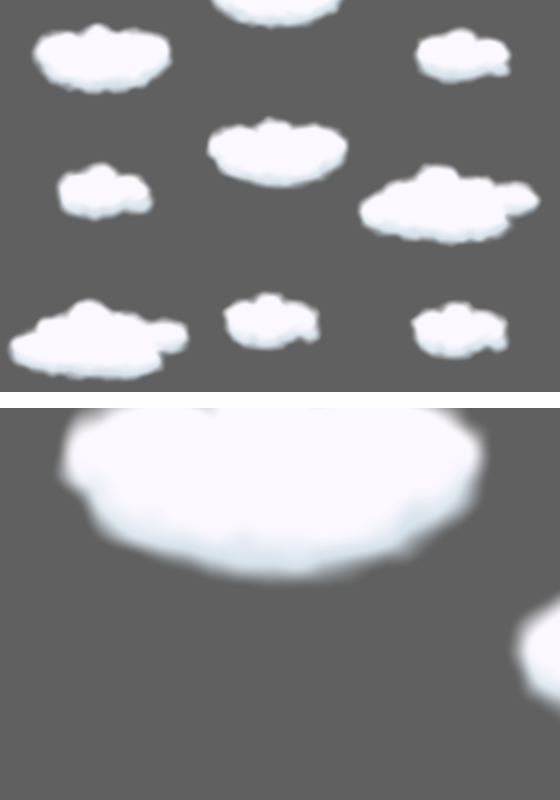
Top: the whole. Bottom: its middle third, enlarged.
Give the GLSL for this pattern, as a WebGL 2 fragment shader.

```glsl
#version 300 es
precision highp float;
// Soft white clouds with pale blue undersides, scattered over a flat grey ground.

uniform vec2 u_resolution;
out vec4 fragColor;

const vec3 GROUND = vec3(0.377);
const vec3 CLOUD_WHITE = vec3(0.985, 0.975, 1.0);
const vec3 CLOUD_SHADE = vec3(0.84, 0.885, 0.92);
const float EDGE_BLUR = 0.0125;
const float SHADE_DEPTH = 0.024;

float hash(vec2 p) {
    return fract(sin(dot(p, vec2(127.1, 311.7))) * 43758.5453);
}

float valueNoise(vec2 p) {
    vec2 cell = floor(p);
    vec2 f = fract(p);
    f = f * f * (3.0 - 2.0 * f);
    float low = mix(hash(cell), hash(cell + vec2(1.0, 0.0)), f.x);
    float high = mix(hash(cell + vec2(0.0, 1.0)), hash(cell + vec2(1.0)), f.x);
    return mix(low, high, f.y);
}

// Approximate signed distance to an ellipse.
float puff(vec2 p, vec2 center, vec2 radius) {
    vec2 q = p - center + 1e-5;
    float k = length(q / radius);
    return k * (k - 1.0) / length(q / (radius * radius));
}

float softUnion(float a, float b, float blend) {
    float h = max(blend - abs(a - b), 0.0) / blend;
    return min(a, b) - 0.25 * h * h * blend;
}

float join(float a, float b) {
    return softUnion(a, b, 0.014);
}

// Three cloud outlines, each a union of puffs.
float ovalCloud(vec2 p) {
    float d = puff(p, vec2(0.0, -0.010), vec2(0.158, 0.075));
    d = join(d, puff(p, vec2(-0.098, 0.014), vec2(0.078, 0.054)));
    d = join(d, puff(p, vec2(0.092, 0.014), vec2(0.084, 0.058)));
    return join(d, puff(p, vec2(-0.012, 0.050), vec2(0.046, 0.035)));
}

float smallCloud(vec2 p) {
    float d = puff(p, vec2(-0.018, -0.022), vec2(0.088, 0.044));
    d = join(d, puff(p, vec2(-0.062, 0.006), vec2(0.056, 0.048)));
    d = join(d, puff(p, vec2(0.056, 0.002), vec2(0.062, 0.046)));
    d = join(d, puff(p, vec2(0.096, -0.030), vec2(0.024, 0.019)));
    return join(d, puff(p, vec2(-0.005, 0.037), vec2(0.045, 0.033)));
}

float wideCloud(vec2 p) {
    float d = puff(p, vec2(-0.030, -0.022), vec2(0.180, 0.068));
    d = join(d, puff(p, vec2(-0.156, -0.022), vec2(0.070, 0.050)));
    d = join(d, puff(p, vec2(-0.095, 0.026), vec2(0.070, 0.040)));
    d = join(d, puff(p, vec2(0.160, 0.012), vec2(0.068, 0.042)));
    d = join(d, puff(p, vec2(0.060, 0.034), vec2(0.062, 0.038)));
    d = join(d, puff(p, vec2(0.030, -0.050), vec2(0.130, 0.046)));
    return join(d, puff(p, vec2(-0.026, 0.060), vec2(0.060, 0.041)));
}

float cloudDistance(vec2 p, float kind) {
    if (kind < 0.5) return ovalCloud(p);
    if (kind < 1.5) return smallCloud(p);
    return wideCloud(p);
}

// Paints one cloud over the colour below it.
vec3 paintCloud(vec3 below, vec2 p, float kind, float seed) {
    float ripple = (valueNoise(p * 42.0 + seed * 50.0) - 0.5) * 0.011;
    float body = cloudDistance(p, kind) + ripple;
    float under = cloudDistance(p - vec2(0.0, SHADE_DEPTH), kind);
    under = cloudDistance(p + vec2(0.003, -SHADE_DEPTH), kind) + ripple * 1.5;
    float cover = smoothstep(EDGE_BLUR, -EDGE_BLUR, body);
    float shade = smoothstep(-0.016, 0.016, under);
    // Shade only the lower half, where the downward offset leaves the cloud.
    shade *= smoothstep(0.03, -0.02, p.y);
    return mix(below, mix(CLOUD_WHITE, CLOUD_SHADE, shade), cover);
}

// Staggered column and row position with a little jitter.
vec2 cloudCenter(vec2 cell, float aspect, float odd) {
    float x = aspect * (0.18 + 0.315 * cell.x);
    float y = mix(0.84, 1.03, odd) - cell.y * mix(0.35, 0.43, odd);
    vec2 jitter = vec2(hash(cell + 3.7), hash(cell + 9.2)) - 0.5;
    return vec2(x, y) + jitter * vec2(0.05, 0.04);
}

void main() {
    float aspect = u_resolution.x / u_resolution.y;
    vec2 p = gl_FragCoord.xy / u_resolution.y;
    vec3 color = GROUND;
    for (int i = 0; i < 9; i++) {
        vec2 cell = vec2(float(i % 3), float(i / 3));
        float odd = mod(cell.x, 2.0);
        float step3 = floor(cell.y * (1.0 - 0.5 * odd)) + floor(cell.x * 0.5);
        float kind = 2.0 - abs(2.0 - step3);
        vec2 center = cloudCenter(cell, aspect, odd);
        color = paintCloud(color, p - center, kind, hash(cell + 1.3));
    }
    fragColor = vec4(color, 1.0);
}
```
